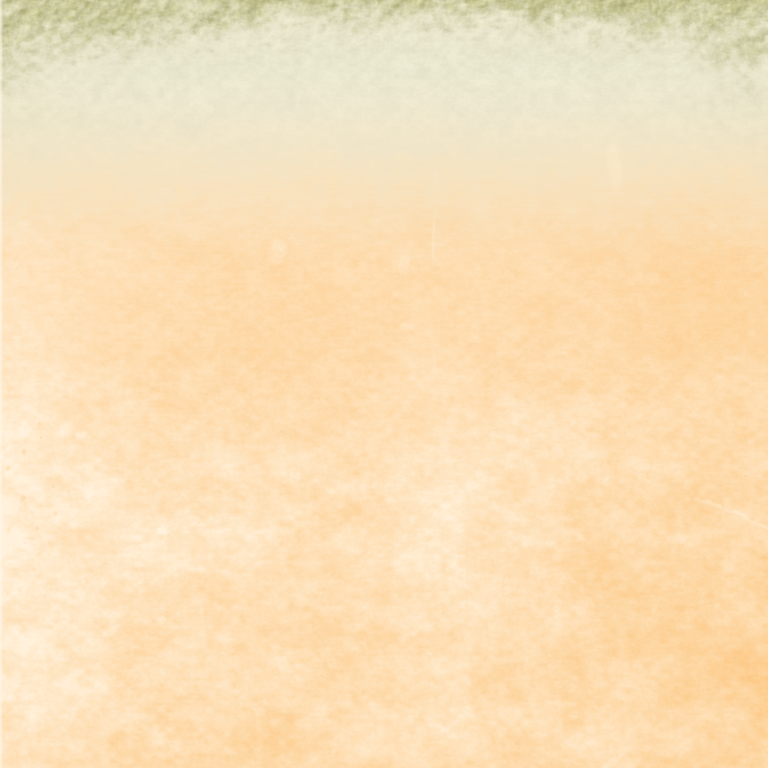
Give the GLSL for this background, as a WebGL 1 fragment shader.

```glsl
precision highp float;
uniform vec2 u_resolution;

float hash(vec2 p) {
  return fract(sin(dot(p, vec2(127.1, 311.7))) * 43758.5453);
}

float noise(vec2 p) {
  vec2 i = floor(p), f = fract(p);
  f = f * f * (3.0 - 2.0 * f);
  return mix(mix(hash(i), hash(i + vec2(1.0, 0.0)), f.x),
             mix(hash(i + vec2(0.0, 1.0)), hash(i + vec2(1.0, 1.0)), f.x), f.y);
}

float fbm(vec2 p) {
  float sum = 0.0, amp = 0.5;
  for (int i = 0; i < 6; i++) {
    sum += amp * noise(p);
    p = mat2(1.6, 1.2, -1.2, 1.6) * p + 7.3;
    amp *= 0.55;
  }
  return sum / 1.08;
}

// Soft elliptical patch
float glow(vec2 p, vec2 center, vec2 size) {
  vec2 d = (p - center) / size;
  return exp(-dot(d, d));
}

float segment(vec2 p, vec2 a, vec2 b) {
  vec2 pa = p - a, ba = b - a;
  return length(pa - ba * clamp(dot(pa, ba) / dot(ba, ba), 0.0, 1.0));
}

// Scattered round specks, one per cell
float specks(vec2 p, float cells, float density) {
  vec2 id = floor(p * cells);
  vec2 center = 0.3 + 0.4 * vec2(hash(id + 3.1), hash(id + 8.7));
  float radius = mix(0.06, 0.25, hash(id + 5.3));
  float d = length(fract(p * cells) - center);
  return step(hash(id), density) * (1.0 - smoothstep(radius * 0.6, radius, d));
}

void main() {
  vec2 p = gl_FragCoord.xy / u_resolution;
  float cloud = fbm(p * vec2(6.0, 8.0) + 2.0) - 0.5;
  float mottle = fbm(p * vec2(24.0, 30.0) + 11.0) - 0.5;
  float grain = fbm(p * vec2(95.0, 120.0)) - 0.5;
  float fiber = noise(p * vec2(60.0, 300.0)) - 0.5;
  float tooth = noise(p * 400.0 + 31.0) - 0.5;
  float lower = 1.0 - smoothstep(0.35, 0.65, p.y);

  // Warm and faded patches of the paper
  float warmth = 0.42 + 0.08 * p.x;
  warmth += 0.18 * glow(p, vec2(0.34, 0.58), vec2(0.20, 0.14));
  warmth += 0.16 * glow(p, vec2(0.95, 0.60), vec2(0.28, 0.14));
  warmth += 0.32 * glow(p, vec2(1.02, 0.10), vec2(0.17, 0.15));
  warmth += 0.15 * glow(p, vec2(0.44, 0.20), vec2(0.10, 0.08));
  warmth += 0.10 * glow(p, vec2(0.80, 0.26), vec2(0.14, 0.10));
  warmth += 0.12 * glow(p, vec2(0.28, 0.02), vec2(0.25, 0.06));
  warmth -= 0.28 * glow(p, vec2(0.0, 0.36), vec2(0.12, 0.25));
  warmth -= 0.14 * glow(p, vec2(0.03, 0.12), vec2(0.14, 0.12));
  warmth -= 0.16 * glow(p, vec2(0.25, 0.33), vec2(0.14, 0.07));
  warmth -= 0.20 * glow(p, vec2(0.59, 0.34), vec2(0.09, 0.16));
  warmth -= 0.14 * glow(p, vec2(0.70, 0.43), vec2(0.08, 0.05));
  warmth -= 0.14 * glow(p, vec2(0.53, 0.03), vec2(0.09, 0.04));
  warmth += cloud * mix(0.14, 0.22, lower) + mottle * mix(0.22, 0.55, lower);
  warmth += grain * mix(0.30, 0.48, lower) + fiber * 0.07 + tooth * 0.09;

  // Small stains at the left and pale flecks across the sheet
  float stainArea = glow(p, vec2(0.04, 0.38), vec2(0.06, 0.14));
  warmth += 0.30 * stainArea * specks(p, 50.0, 0.35);
  warmth -= 0.10 * specks(p + 0.03 * mottle, 22.0, 0.12);
  float paleBlot = glow(p + 0.012 * mottle, vec2(0.362, 0.673), vec2(0.012, 0.018));
  warmth -= 0.16 * smoothstep(0.2, 0.7, paleBlot);

  // Vertical crease and broken diagonal scratch
  float creaseX = 0.567 + 0.008 * (noise(vec2(p.y * 9.0, 4.0)) - 0.5);
  float crease = 1.0 - smoothstep(0.0005, 0.003, abs(p.x - creaseX));
  crease *= smoothstep(0.3, 0.7, noise(vec2(p.y * 40.0, 9.0)));
  warmth -= 0.14 * crease * smoothstep(0.45, 0.6, p.y) * (1.0 - smoothstep(0.75, 0.85, p.y));
  float scratch = segment(p + 0.015 * mottle, vec2(0.91, 0.355), vec2(1.01, 0.305));
  warmth -= (0.2 + 0.3 * grain) * (1.0 - smoothstep(0.0005, 0.004, scratch));

  vec3 color = mix(vec3(1.0, 0.945, 0.86), vec3(0.99, 0.79, 0.53), clamp(warmth, 0.0, 1.1));

  // Fade upward into pale sage
  float sage = smoothstep(0.64, 0.92, p.y + 0.03 * cloud);
  vec3 paleSage = vec3(0.925, 0.914, 0.825) + 0.025 * mottle + 0.05 * grain + 0.015 * tooth;
  color = mix(color, paleSage, sage);
  float paleFleck = glow(p + 0.012 * mottle, vec2(0.80, 0.783), vec2(0.009, 0.035));
  color += 0.014 * smoothstep(0.1, 0.7, paleFleck);

  // Worn olive border, soft below and deeper toward both corners
  float depth = 0.026 + 0.055 * exp(-p.x * 6.0) + 0.048 * exp((p.x - 1.0) * 7.0);
  float reach = (1.0 - p.y) / depth + 0.9 * cloud + 1.3 * mottle + 1.5 * grain;
  float olive = 0.42 * (1.0 - smoothstep(-0.3, 1.5, reach));
  olive += 0.30 * exp(-max(reach, 0.0) * 0.9);
  color = mix(color, vec3(0.69, 0.69, 0.45), clamp(olive, 0.0, 1.0));

  // Raised flakes lit from the upper left
  vec2 q = p * vec2(60.0, 70.0);
  float relief = fbm(q + vec2(-0.2, 0.2)) - fbm(q);
  float flakes = smoothstep(0.86, 0.98, p.y) * (0.15 + 1.1 * olive);
  color += 0.4 * relief * flakes;

  // Thin pale left margin
  color = mix(color, vec3(1.0, 0.97, 0.92), 0.6 * (1.0 - smoothstep(0.001, 0.004, p.x)));
  gl_FragColor = vec4(clamp(color, 0.0, 1.0), 1.0);
}
```
